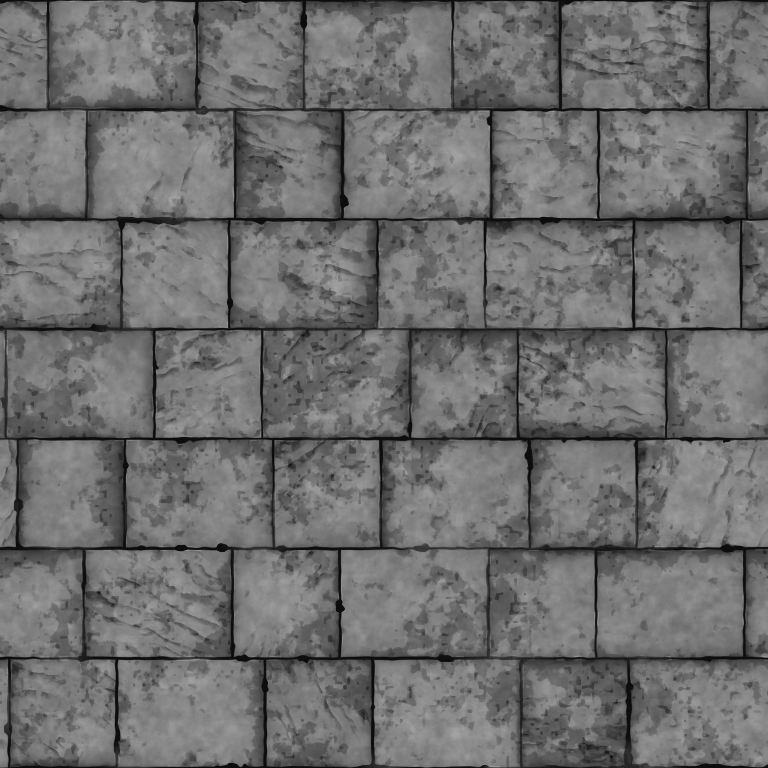
Write a WebGL 2 fragment shader that draws this texture.

```glsl
#version 300 es
precision highp float;
// Weathered grey stone paving: seven staggered courses of alternating wide and narrow slabs.
uniform vec2 u_resolution;
out vec4 outColor;

// Left edge of the first wide slab in each course, top to bottom, as a share of a slab pair
const float courseShift[7] = float[7](0.188, 0.338, 0.895, 0.023, 0.488, 0.328, 0.456);

float hash(vec2 p) {
    vec3 h = fract(p.xyx * 0.1031);
    h += dot(h, h.yzx + 33.33);
    return fract((h.x + h.y) * h.z);
}

float noise(vec2 p) {
    vec2 i = floor(p), f = fract(p);
    f = f * f * (3.0 - 2.0 * f);
    return mix(mix(hash(i), hash(i + vec2(1, 0)), f.x),
               mix(hash(i + vec2(0, 1)), hash(i + vec2(1, 1)), f.x), f.y);
}

float fbm(vec2 p) {
    float sum = 0.0, amp = 0.5;
    for (int i = 0; i < 5; i++) {
        sum += amp * noise(p);
        p = mat2(1.6, 1.2, -1.2, 1.6) * p + 17.3;
        amp *= 0.5;
    }
    return sum / 0.97;
}

// Slanted, broken ripples with one sharp dark side, as in cleft slate
float cleft(vec2 q, float angle) {
    float c = cos(angle), s = sin(angle);
    vec2 r = mat2(c, -s, s, c) * q;
    float phase = fract(r.y * 36.0 + 3.2 * fbm(r * vec2(11.0, 24.0)));
    float groove = smoothstep(0.45, 0.9, phase) * (1.0 - smoothstep(0.9, 1.0, phase));
    return groove * smoothstep(0.4, 0.6, fbm(r * vec2(13.0, 26.0) + 5.0));
}

void main() {
    vec2 p = gl_FragCoord.xy / u_resolution;
    float pixel = 1.0 / min(u_resolution.x, u_resolution.y);
    vec2 wobble = vec2(noise(p * 90.0), noise(p * 90.0 + 40.0)) - 0.5;
    vec2 w = p + 0.0016 * wobble;

    // Course, slab and distances to its left, right, top and bottom edges
    float down = (1.0 - w.y) * 7.0;
    float course = mod(floor(down), 7.0);
    float along = w.x * 3.0 - courseShift[int(course)];
    float f = fract(along), v = fract(down);
    float narrow = step(0.58, f);
    float left = mix(0.0, 0.58, narrow), right = mix(0.58, 1.0, narrow);
    vec4 edge = vec4((f - left) / 3.0, (right - f) / 3.0, v / 7.0, (1.0 - v) / 7.0);
    float nearest = min(min(edge.x, edge.y), min(edge.z, edge.w));

    // Each slab samples its own part of the noise field
    vec2 id = vec2(mod(floor(along), 3.0) * 2.0 + narrow, course);
    vec2 seed = vec2(hash(id + 3.7), hash(id + 51.2));
    vec2 q = vec2(f / 3.0, -v / 7.0) + seed * 8.0;

    // Grime of different strength creeping in from each side
    vec4 grime = vec4(hash(id + 11.0), hash(id + 23.0), hash(id + 37.0), hash(id + 71.0));
    grime *= grime * exp(-edge / (0.007 + 0.01 * grime.wxyz));
    float creep = max(max(grime.x, grime.y), max(grime.z, grime.w));

    // Pale face with cloudy tone and fine grain
    float cloud = fbm(q * 14.0);
    float grain = fbm(q * 110.0);
    float tone = 0.523 + 0.04 * (seed.x - 0.5) + 0.14 * (fbm(q * 34.0) - 0.5);
    tone += 0.13 * (grain - 0.5);
    tone += 0.06 * smoothstep(0.62, 0.8, noise(q * vec2(75.0, 95.0))) * cloud;

    // Speckled patches where the face has worn away
    float wear = 0.5 * cloud + 0.5 * fbm(q * 68.0) + 0.05 * (seed.y - 0.5);
    float worn = smoothstep(0.525, 0.605, wear + 0.32 * creep);
    tone -= 0.125 * worn;
    tone -= 0.13 * smoothstep(0.7, 0.88, noise(q * 165.0)) * smoothstep(0.4, 0.6, cloud);

    // Cleft ripples on roughly half of the slabs
    float ripple = step(0.48, hash(id + 91.0)) * cleft(q, mix(-1.1, 1.2, hash(id + 67.0)));
    tone -= 0.2 * ripple * smoothstep(0.3, 0.6, grain);

    // Soft shading towards the edges and small chipped highlights
    tone *= 1.0 - 0.5 * creep - 0.13 * exp(-nearest / 0.009);
    float chip = smoothstep(0.66, 0.8, noise(p * 85.0 + 9.0));
    tone += 0.12 * chip * (1.0 - smoothstep(0.002, 0.004, nearest));

    // Thin black joints of uneven width with occasional dirt clots
    float clot = smoothstep(0.76, 0.92, noise(p * 38.0 + 13.0)) * noise(p * 150.0);
    float halfWidth = 0.0006 + 0.0014 * noise(p * 24.0) + 0.006 * clot;
    float joint = 1.0 - smoothstep(halfWidth - 0.5 * pixel, halfWidth + 0.0008 + 0.5 * pixel, nearest);
    joint *= mix(0.6, 1.0, smoothstep(0.25, 0.5, noise(p * 12.0 + 31.0)));
    tone = mix(tone, 0.05, joint);

    outColor = vec4(vec3(clamp(tone, 0.0, 1.0)), 1.0);
}
```
